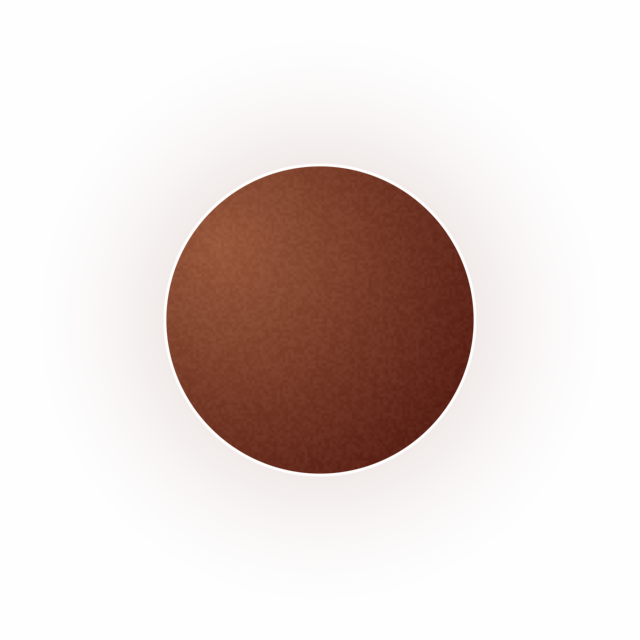
Give the GLSL for this background, as a three.js fragment shader.

```glsl
varying vec2 vUv;

const vec2 CENTER = vec2(0.5);
const float DISC_RADIUS = 0.24;
const float RIM_RADIUS = 0.2445;
const float EDGE_SOFTNESS = 0.0013;

const vec2 LIGHT_POSITION = vec2(0.345, 0.615);
const float MID_DISTANCE = 0.19;
const float SHADE_DISTANCE = 0.43;
const vec3 LIGHT_BROWN = vec3(0.595, 0.345, 0.235);
const vec3 MID_BROWN = vec3(0.490, 0.255, 0.172);
const vec3 DARK_BROWN = vec3(0.355, 0.130, 0.088);

const vec3 BACKDROP = vec3(0.998);
const vec3 RIM_COLOR = vec3(1.0, 0.997, 0.995);
const vec3 GLOW_TINT = vec3(0.052, 0.078, 0.084);
const float GLOW_RADIUS = 0.48;
const float GLOW_FALLOFF = 1.8;

const float GRAIN_CELLS = 230.0;
const float GRAIN_STRENGTH = 0.045;

float hash(vec2 p) {
  vec3 q = fract(vec3(p.xyx) * 0.1031);
  q += dot(q, q.yzx + 33.33);
  return fract((q.x + q.y) * q.z);
}

float valueNoise(vec2 p) {
  vec2 cell = floor(p);
  vec2 f = fract(p);
  vec2 blend = f * f * (3.0 - 2.0 * f);
  float lower = mix(hash(cell), hash(cell + vec2(1.0, 0.0)), blend.x);
  float upper = mix(hash(cell + vec2(0.0, 1.0)), hash(cell + vec2(1.0)), blend.x);
  return mix(lower, upper, blend.y);
}

// Antialiased coverage of a centered circle
float circleMask(float dist, float radius) {
  return 1.0 - smoothstep(radius - EDGE_SOFTNESS, radius + EDGE_SOFTNESS, dist);
}

// Pale halo fading out from the rim
vec3 backdropColor(float dist) {
  float t = clamp((GLOW_RADIUS - dist) / (GLOW_RADIUS - RIM_RADIUS), 0.0, 1.0);
  return BACKDROP - GLOW_TINT * pow(t, GLOW_FALLOFF);
}

// Off-center radial shading with fine grain
vec3 discColor(vec2 p) {
  float d = distance(p, LIGHT_POSITION);
  vec3 color = mix(LIGHT_BROWN, MID_BROWN, clamp(d / MID_DISTANCE, 0.0, 1.0));
  float shade = clamp((d - MID_DISTANCE) / (SHADE_DISTANCE - MID_DISTANCE), 0.0, 1.0);
  color = mix(color, DARK_BROWN, shade);
  float grain = valueNoise(p * GRAIN_CELLS) - 0.5;
  return color + grain * GRAIN_STRENGTH;
}

void main() {
  float dist = distance(vUv, CENTER);
  vec3 color = backdropColor(dist);
  color = mix(color, RIM_COLOR, circleMask(dist, RIM_RADIUS));
  color = mix(color, discColor(vUv), circleMask(dist, DISC_RADIUS));
  gl_FragColor = vec4(color, 1.0);
}
```
